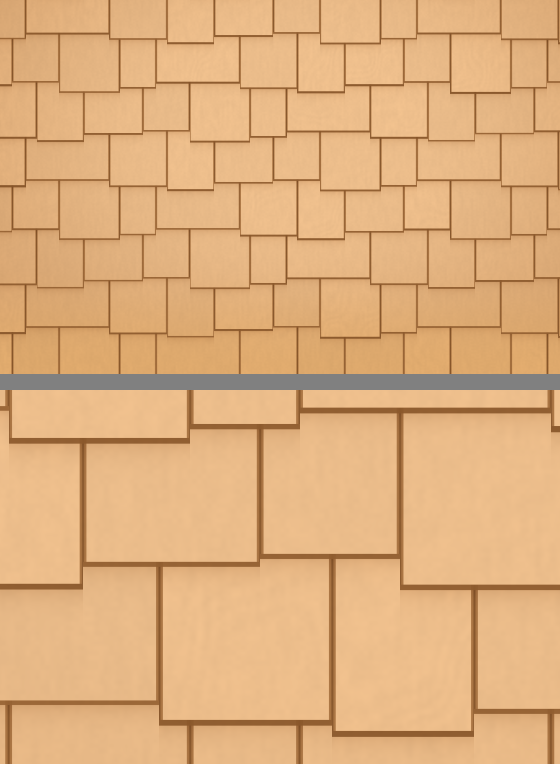
Top: the whole. Bottom: its middle third, enlarged.
A Shadertoy shader for this texture:

```glsl
const int KINDS = 7;
const float WIDTHS[KINDS] = float[](1.176, 0.967, 1.205, 0.952, 1.235, 0.744, 1.710);
const float DROPS[KINDS] = float[](0.786, 0.860, 0.715, 0.660, 0.868, 0.775, 0.662);
const float PERIOD = 7.989;       // sum of the widths, in course heights
const float PHASE = 2.232;        // where the first course begins its cycle
const float COURSES_WIDE = 11.43; // canvas width in course heights
const float SHORTEST = 0.65;
const float JOINT_HALF = 0.023;

const vec3 LIGHT = vec3(0.925, 0.742, 0.545);
const vec3 TAN = vec3(0.840, 0.640, 0.436);
const vec3 WARM = vec3(0.882, 0.670, 0.420);
const vec3 SHADE = vec3(0.770, 0.560, 0.360);
const vec3 GAP = vec3(0.640, 0.430, 0.235);
const vec3 DEEP = vec3(0.490, 0.300, 0.135);

struct Shingle {
    float seed;   // random value of this shingle
    float side;   // distance to the nearest vertical edge
    float below;  // distance below the bottom edge, negative inside
};

float hash(vec2 p) {
    return fract(sin(dot(p, vec2(127.1, 311.7))) * 43758.5);
}

float noise(vec2 p) {
    vec2 cell = floor(p), f = fract(p);
    f = f * f * (3.0 - 2.0 * f);
    float low = mix(hash(cell), hash(cell + vec2(1, 0)), f.x);
    float high = mix(hash(cell + vec2(0, 1)), hash(cell + vec2(1, 1)), f.x);
    return mix(low, high, f.y);
}

// One inside the edge, zero outside it, smoothed over the given width
float inside(float dist, float softness) {
    return 1.0 - smoothstep(-0.5 * softness, 0.5 * softness, dist);
}

// Each course repeats the same run of widths, shifted by a third of it
Shingle findShingle(vec2 p, float course) {
    float x = p.x - PHASE - course * PERIOD / 3.0;
    float cycle = floor(x / PERIOD);
    x -= cycle * PERIOD;
    Shingle s = Shingle(0.0, 0.0, 0.0);
    float left = 0.0;
    for (int i = 0; i < KINDS; i++) {
        float right = left + WIDTHS[i];
        if (x >= left && x < right) {
            s.seed = hash(vec2(float(i) + cycle * 7.0, course + 3.0));
            s.side = min(x - left, right - x);
            s.below = p.y - course - DROPS[i] - 0.012 * (s.seed - 0.5);
        }
        left = right;
    }
    return s;
}

// Shallow embossed grain: short fibres, and arched figure on some shingles
float woodGrain(vec2 p, float seed) {
    vec2 q = p + seed * 57.0;
    float fibres = noise(q * vec2(20.0, 5.0)) - 0.5;
    float arch = noise(q * vec2(2.4, 1.8));
    float figure = sin(q.x * 14.0 + q.y * 9.0 + arch * 26.0);
    return fibres * 0.020 + figure * 0.006 * smoothstep(0.3, 0.8, seed);
}

// Daylight brightest above the centre, warmer towards the bottom
vec3 paintColour(vec2 uv) {
    float falloff = length((uv - vec2(0.53, 0.66)) * vec2(1.0, 0.95));
    vec3 paint = mix(LIGHT, TAN, smoothstep(0.20, 0.78, falloff));
    return mix(paint, WARM, 0.75 * smoothstep(0.30, 0.0, uv.y));
}

vec3 shingleColour(vec2 p, vec2 uv, Shingle s, float pixel) {
    float tone = 1.0 + woodGrain(p, s.seed) + 0.03 * (s.seed - 0.5);
    vec3 colour = paintColour(uv) * tone;
    // Open joint, darkest in its middle
    vec3 joint = mix(DEEP, GAP, smoothstep(0.0, 0.014, s.side));
    return mix(colour, joint, 0.9 * inside(s.side - JOINT_HALF, 1.3 * pixel));
}

// Dark contact line and a soft shadow under a bottom edge
vec3 castShadow(vec3 colour, Shingle front, float pixel) {
    float depth = max(front.below, 0.0);
    float reach = 0.030 + 0.014 * front.seed;
    vec3 shaded = mix(colour, colour * SHADE / LIGHT, 0.7 * exp(-depth * 13.0));
    vec3 contact = mix(GAP, DEEP, 0.3 + 0.5 * front.seed);
    return mix(shaded, contact, 0.92 * inside(depth - reach, 1.3 * pixel));
}

void mainImage(out vec4 fragColor, in vec2 fragCoord) {
    vec2 uv = fragCoord / iResolution.xy;
    float pixel = COURSES_WIDE / iResolution.x;
    vec2 p = vec2(fragCoord.x, iResolution.y - fragCoord.y) * pixel;

    // The upper course overlaps the one below it
    float course = floor(p.y - SHORTEST);
    Shingle front = findShingle(p, course);
    Shingle back = findShingle(p, course + 1.0);

    vec3 colour = castShadow(shingleColour(p, uv, back, pixel), front, pixel);
    colour = mix(colour, shingleColour(p, uv, front, pixel), inside(front.below, pixel));

    // Fine paint texture
    colour *= 1.0 + 0.016 * (noise(p * 30.0) - 0.5);
    fragColor = vec4(colour, 1.0);
}
```
